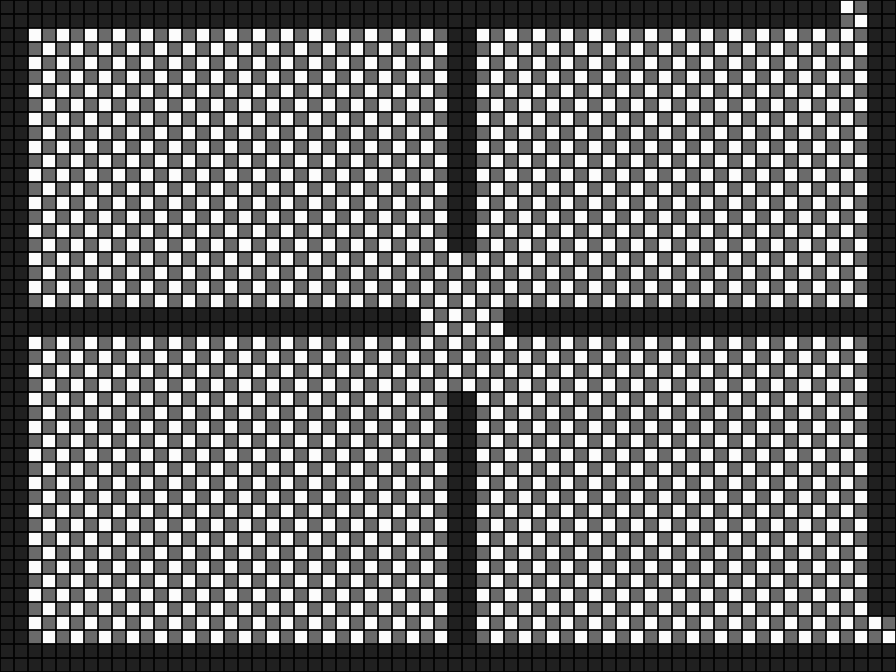
Write a Shadertoy shader that draws this pattern.

```glsl
// A tiled floor plan: four checkered rooms parted by dark walls, with a
// crossing in the middle and doors at the right-hand corners.
// Walls are box tests on whole cells; thin black grout is laid over all cells.

const vec2 GRID = vec2(64.0, 48.0);
const float GROUT_HALF_WIDTH = 0.0625; // in cells

const vec3 WHITE_TILE = vec3(0.99);
const vec3 GRAY_TILE = vec3(0.42);
const vec3 WALL = vec3(0.125);
const vec3 GROUT = vec3(0.005);

// True when the cell lies in the block that starts at corner and spans size.
bool inBlock(vec2 cell, vec2 corner, vec2 size) {
    vec2 offset = cell - corner;
    return all(greaterThanEqual(offset, vec2(0.0))) && all(lessThan(offset, size));
}

bool isWall(vec2 cell) {
    // Outer ring, two cells thick, and the two bars of the cross
    bool ring = !inBlock(cell, vec2(2.0), GRID - 4.0);
    bool upright = inBlock(cell, vec2(32.0, 0.0), vec2(2.0, GRID.y));
    bool level = inBlock(cell, vec2(0.0, 24.0), vec2(GRID.x, 2.0));

    // Openings: central crossing, top door, right door
    bool crossing = inBlock(cell, vec2(30.0, 20.0), vec2(6.0, 10.0));
    bool topDoor = inBlock(cell, vec2(60.0, 46.0), vec2(2.0));
    bool rightDoor = inBlock(cell, vec2(62.0, 2.0), vec2(2.0));

    return (ring || upright || level) && !(crossing || topDoor || rightDoor);
}

vec3 checker(vec2 cell, vec3 evenColor, vec3 oddColor) {
    return mix(evenColor, oddColor, mod(cell.x + cell.y, 2.0));
}

// Coverage of the tile inside its grout, smoothed over one pixel.
float tileMask(vec2 gridPos, vec2 pixelSize, float halfWidth) {
    vec2 edgeDistance = 0.5 - abs(fract(gridPos) - 0.5);
    vec2 cover = clamp((edgeDistance - halfWidth) / pixelSize + 0.5, 0.0, 1.0);
    return cover.x * cover.y;
}

void mainImage(out vec4 fragColor, in vec2 fragCoord) {
    vec2 pixelSize = GRID / iResolution.xy;
    vec2 gridPos = fragCoord * pixelSize;
    vec2 cell = floor(gridPos);

    vec3 fill = isWall(cell) ? WALL : checker(cell, GRAY_TILE, WHITE_TILE);
    vec3 color = mix(GROUT, fill, tileMask(gridPos, pixelSize, GROUT_HALF_WIDTH));
    fragColor = vec4(color, 1.0);
}
```
